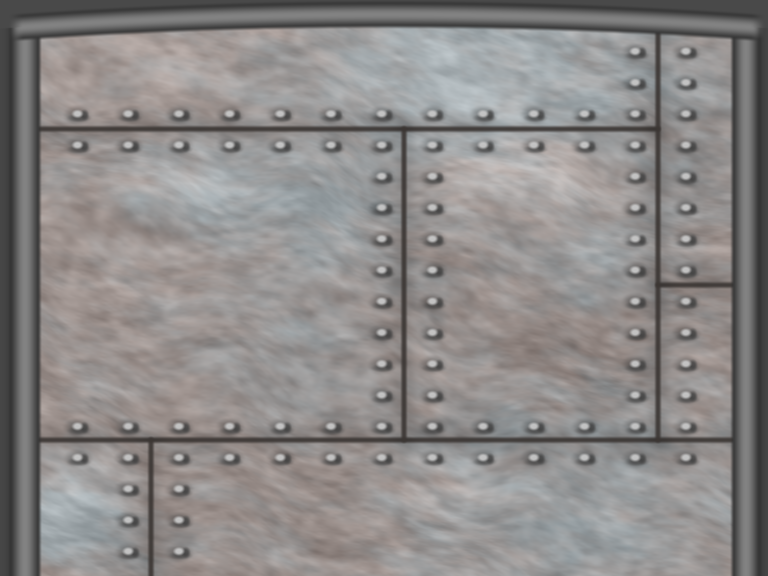
This texture is drawn by a Shadertoy shader. Its source:

```glsl
// Weathered steel plates with riveted seams inside a rounded tube frame.
// Seams are line segments; rivets sit on a lattice wherever a seam is near.
// Soft blobs place light and tint, and stretched noise adds brushed streaks.

const float CANVAS_HEIGHT = 5.76;
const vec2 RIVET_PITCH = vec2(0.507, 0.3125);
const vec2 RIVET_START = vec2(0.78, 0.235);
const vec3 SURROUND = vec3(0.285);

// Each seam: start xy, end xy
const vec4 SEAMS[6] = vec4[6](
    vec4(0.40, 4.47, 6.58, 4.47), vec4(0.40, 1.36, 7.32, 1.36),
    vec4(6.58, 2.91, 7.32, 2.91), vec4(4.04, 1.36, 4.04, 4.47),
    vec4(6.58, 1.36, 6.58, 5.50), vec4(1.51, 0.00, 1.51, 1.36));

// Each blob: centre xy, radius, amount
const vec4 COOL_BLOBS[9] = vec4[9](
    vec4(4.5, 5.1, 1.5, 0.9), vec4(6.3, 4.9, 1.0, 0.6),
    vec4(2.0, 3.9, 0.7, 0.6), vec4(3.2, 3.7, 0.9, 0.7),
    vec4(0.7, 0.6, 0.7, 1.0), vec4(6.0, 3.1, 0.6, 0.7),
    vec4(5.8, 0.8, 1.7, 0.7), vec4(3.1, 2.4, 1.0, 0.5),
    vec4(6.9, 3.9, 0.7, 0.4));
const vec4 LIGHT_BLOBS[10] = vec4[10](
    vec4(4.7, 5.1, 1.4, 0.09), vec4(1.3, 5.2, 1.0, 0.06),
    vec4(5.3, 4.1, 0.8, 0.10), vec4(2.0, 3.9, 0.6, 0.07),
    vec4(0.7, 0.8, 0.5, 0.09), vec4(4.6, 0.9, 0.6, 0.06),
    vec4(5.8, 2.3, 0.8, -0.07), vec4(4.4, 2.9, 0.5, -0.06),
    vec4(2.6, 0.5, 0.9, -0.03), vec4(6.9, 4.3, 0.6, -0.03));

float hash(vec2 p) {
    return fract(sin(dot(p, vec2(127.1, 311.7))) * 43758.5453);
}

float noise(vec2 p) {
    vec2 i = floor(p), f = fract(p);
    f = f * f * (3.0 - 2.0 * f);
    return mix(mix(hash(i), hash(i + vec2(1, 0)), f.x),
               mix(hash(i + vec2(0, 1)), hash(i + vec2(1, 1)), f.x), f.y);
}

float fbm(vec2 p) {
    float sum = 0.0, gain = 0.5;
    for (int i = 0; i < 4; i++) {
        sum += gain * noise(p);
        p = p * 1.9 + 7.3;
        gain *= 0.6;
    }
    return sum / 1.088;
}

float blob(vec2 p, vec4 b) {
    vec2 d = (p - b.xy) * vec2(1.0, 1.6) / b.z;
    return b.w * exp(-dot(d, d));
}

float segmentDistance(vec2 p, vec4 s) {
    vec2 along = s.zw - s.xy, d = p - s.xy;
    return length(d - along * clamp(dot(d, along) / dot(along, along), 0.0, 1.0));
}

float disc(vec2 p, vec2 radius, float soft) {
    return 1.0 - smoothstep(1.0 - soft, 1.0 + soft, length(p / radius));
}

// Mottled metal: placed tint and light, then slanted streaks
vec3 plateColor(vec2 p) {
    float cool = 0.12, light = 0.012;
    for (int i = 0; i < 9; i++) cool += blob(p, COOL_BLOBS[i]);
    for (int i = 0; i < 10; i++) light += blob(p, LIGHT_BLOBS[i]);
    vec2 q = vec2(p.x * 0.97 - p.y * 0.24, p.x * 0.24 + p.y * 0.97);
    q.y += 0.25 * noise(p * 1.3);
    float streak = fbm(q * vec2(2.6, 7.0)) - 0.5;
    float tint = fbm(q * vec2(2.2, 5.0) + 31.0) - 0.5;
    float grain = noise(q * vec2(8.0, 16.0) + 5.0) - 0.5;
    vec3 col = mix(vec3(0.600, 0.556, 0.540), vec3(0.575, 0.607, 0.622),
                   clamp(cool + 1.2 * tint, 0.0, 1.0));
    return col + light + 0.22 * streak + 0.08 * grain;
}

// Soft groove, darkest in its middle, with a faint wide shadow
vec3 addSeams(vec3 col, vec2 p) {
    for (int i = 0; i < 6; i++) {
        float d = segmentDistance(p, SEAMS[i]);
        col *= 1.0 - 0.12 * exp(-d * d / 0.015);
        float groove = 1.0 - smoothstep(0.005, 0.045, d);
        col = mix(col, vec3(0.23, 0.21, 0.20), 0.9 * groove);
    }
    return col;
}

// Small studs: pale cap, dark lower right side, faint cast shadow
vec3 addRivets(vec3 col, vec2 p) {
    vec2 node = RIVET_START + RIVET_PITCH * round((p - RIVET_START) / RIVET_PITCH);
    float present = 0.0;
    for (int i = 0; i < 6; i++) {
        float reach = SEAMS[i].x == SEAMS[i].z ? 0.31 : 0.20;
        present = max(present, step(segmentDistance(node, SEAMS[i]), reach));
    }
    present *= step(node.x, 7.2);
    vec2 d = p - node;
    col *= 1.0 - 0.22 * present * disc(d, vec2(0.11, 0.075), 0.5);
    col = mix(col, vec3(0.27), 0.65 * present * disc(d - vec2(0.01, -0.03), vec2(0.085, 0.032), 0.6));
    col = mix(col, vec3(0.25), 0.75 * present * disc(d - vec2(0.065, 0.0), vec2(0.035, 0.042), 0.6));
    return mix(col, vec3(0.78), 0.95 * present * disc(d - vec2(-0.005, 0.012), vec2(0.045, 0.033), 0.55));
}

// Round bar across signed distance d from its axis
vec3 addTube(vec3 col, float d, float radius) {
    float t = clamp(abs(d) / radius, 0.0, 1.0);
    float shade = 0.20 + 0.31 * pow(1.0 - t * t, 1.8);
    return mix(col, vec3(shade), 1.0 - smoothstep(radius - 0.025, radius + 0.025, abs(d)));
}

void mainImage(out vec4 fragColor, in vec2 fragCoord) {
    float aa = CANVAS_HEIGHT / iResolution.y;
    vec2 p = fragCoord * aa;

    vec3 col = addRivets(addSeams(plateColor(p), p), p);

    // Frame: surround, two posts, then the arched top bar
    float bow = (p.x - 3.86) / 3.7;
    float archY = 5.615 - 0.13 * bow * bow;
    float outside = max(max(0.25 - p.x, p.x - 7.46), p.y - archY);
    col = mix(col, SURROUND, smoothstep(-aa, aa, outside));
    col *= 1.0 - 0.25 * exp(-max(outside - 0.14, 0.0) / 0.05) * step(0.0, outside);
    col = addTube(col, p.x - 0.25, 0.15);
    col = addTube(col, p.x - 7.46, 0.14);
    float topEnds = smoothstep(0.08, 0.24, p.x) * (1.0 - smoothstep(7.50, 7.66, p.x));
    vec3 corner = mix(col, SURROUND, smoothstep(-aa, aa, p.y - archY));
    col = mix(corner, addTube(corner, p.y - archY, 0.125), topEnds);

    fragColor = vec4(clamp(col, 0.0, 1.0), 1.0);
}
```
